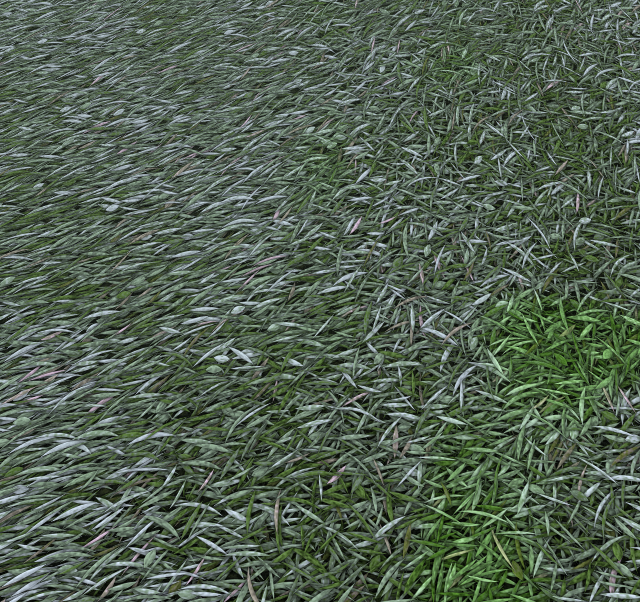
Write a WebGL 1 fragment shader that draws this texture.

```glsl
precision highp float;
// Frosted lawn seen at a slant: layered, curved grass blades shrinking with distance.
uniform vec2 u_resolution;

float hash(vec2 p) {
  return fract(sin(dot(p, vec2(127.1, 311.7))) * 43758.5453);
}

float noise(vec2 p) {
  vec2 i = floor(p), f = fract(p);
  f = f * f * (3.0 - 2.0 * f);
  return mix(mix(hash(i), hash(i + vec2(1.0, 0.0)), f.x),
             mix(hash(i + vec2(0.0, 1.0)), hash(i + 1.0), f.x), f.y);
}

// Blade colour from shaded green to pale frost
vec3 bladeColor(float tone) {
  vec3 c = mix(vec3(0.17, 0.25, 0.10), vec3(0.32, 0.43, 0.21), smoothstep(0.0, 0.28, tone));
  c = mix(c, vec3(0.36, 0.42, 0.37), smoothstep(0.25, 0.45, tone));
  c = mix(c, vec3(0.49, 0.58, 0.50), smoothstep(0.42, 0.65, tone));
  return mix(c, vec3(0.67, 0.72, 0.77), smoothstep(0.68, 0.95, tone));
}

void main() {
  vec2 uv = gl_FragCoord.xy / u_resolution;
  float aspect = u_resolution.x / u_resolution.y;

  // Ground plane: scale falls from 1 at the bottom to 0.42 at the top
  float scale = 1.0 - 0.58 * uv.y;
  vec2 ground = vec2((uv.x - 0.5) * aspect / scale, -log(scale) / 0.58);
  float pixel = 1.0 / (u_resolution.y * scale);

  // Combed and frosty at upper left, tangled and greener at lower right
  float patches = noise(ground * 3.5 + 7.0);
  float tangle = smoothstep(0.2, 0.75, uv.x + (0.5 - uv.y) * 0.45 + (patches - 0.5) * 0.3);
  float frost = 0.10 * (1.0 - tangle) + 0.22 * (noise(ground * 5.0) - 0.5);

  // Dark soil and thatch
  float soil = noise(ground * vec2(90.0, 160.0));
  vec3 col = mix(vec3(0.06, 0.08, 0.06), vec3(0.20, 0.23, 0.13), soil * soil);

  // Blades, piled up from the ground
  const float CELL = 0.055;
  for (int k = 0; k < 20; k++) {
    float layer = float(k);
    vec2 q = ground / CELL + layer * vec2(0.37, 0.61);
    vec2 base = floor(q);
    for (int j = -1; j <= 1; j++) {
      for (int i = -1; i <= 1; i++) {
        vec2 id = base + vec2(float(i), float(j));
        vec2 seed = id + layer * vec2(17.3, 5.9);
        float r1 = hash(seed), r2 = hash(seed + 31.7);
        float r3 = hash(seed + 57.1), r4 = hash(seed + 83.9);
        vec2 d = (q - id - vec2(r1, r2)) * CELL;

        // Turn into blade space and bend
        float angle = 0.33 + (r3 + hash(seed + 11.3) - 1.0) * mix(0.65, 1.75, tangle);
        float ca = cos(angle), sa = sin(angle);
        vec2 l = vec2(ca * d.x + sa * d.y, ca * d.y - sa * d.x);
        l.y += (r4 - 0.5) * 9.0 * l.x * l.x;

        // Mostly slim blades, a few broad leaves
        float broad = step(0.94, r2);
        float len = mix(0.022 + 0.027 * r4, 0.018, broad);
        float wide = mix(0.0026 + 0.0032 * r1 * r1, 0.0085, broad);
        float u = l.x / len;
        float edge = abs(l.y) - wide * (1.0 - u * u);

        // Soft contact shadow, then the blade itself
        float ends = 1.0 - smoothstep(0.9, 1.3, abs(u));
        col *= 1.0 - 0.42 * ends * exp(-max(edge, 0.0) / 0.0028);
        float cover = 1.0 - smoothstep(-0.7 * pixel, 0.7 * pixel, edge);
        float rime = noise(vec2(l.x * 190.0, l.y * 350.0) + seed * 3.0) - 0.5;
        float tone = 0.78 * hash(seed + 101.3) + 0.011 * layer + frost + 0.30 * rime;
        float side = clamp(l.y / wide, -1.0, 1.0);
        vec3 blade = bladeColor(tone) * (1.08 + 0.20 * side + 0.22 * rime);
        blade = mix(blade, blade * vec3(1.12, 0.92, 0.98), step(0.93, r3));
        col = mix(col, blade, cover);
      }
    }
  }

  // Fresh green patches, distant haze and fine frost grain
  float fresh = smoothstep(0.62, 0.85, noise(ground * 4.0 + 19.0)) * tangle;
  col *= mix(vec3(1.0), vec3(0.85, 1.03, 0.68), fresh);
  col = mix(col, vec3(0.38, 0.44, 0.39), 0.24 * uv.y * (1.0 - 0.5 * tangle));
  col += 0.07 * (noise(ground * 420.0) - 0.5);
  gl_FragColor = vec4(clamp(col, 0.0, 1.0), 1.0);
}
```
